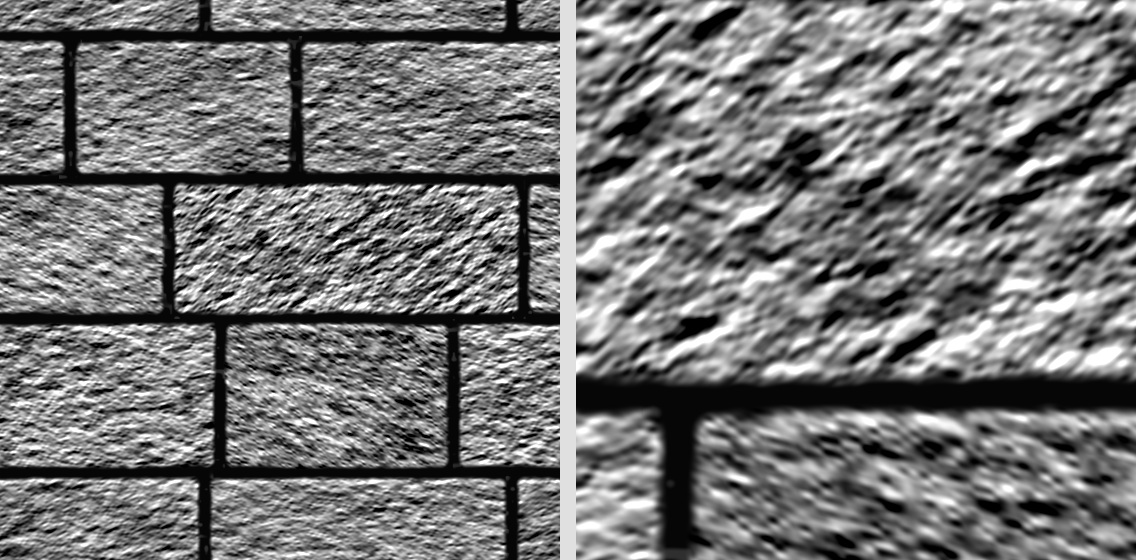
Left: the whole. Right: its middle third, enlarged.
This texture is drawn by a WebGL 2 fragment shader. Its source:

```glsl
#version 300 es
precision highp float;
// Seamless grey stone wall: four uneven courses of two rough-hewn blocks each.

uniform vec2 u_resolution;
out vec4 outColor;

// Courses: bottom edge, height, then the two vertical joints.
const vec4 COURSES[4] = vec4[4](
    vec4(0.935, 0.221, 0.365, 0.914),
    vec4(0.156, 0.275, 0.393, 0.810),
    vec4(0.431, 0.249, 0.301, 0.935),
    vec4(0.680, 0.255, 0.126, 0.530));
// Chisel marks: tilt of inner and outer block, relief of inner and outer block.
const vec4 CHISEL[4] = vec4[4](
    vec4(0.00, 0.25, 0.85, 0.85),
    vec4(-0.45, 0.08, 1.10, 1.05),
    vec4(0.55, -0.30, 1.25, 0.95),
    vec4(0.00, 0.05, 0.82, 0.88));

const vec3 MORTAR_COLOR = vec3(0.025);
const vec3 STONE_COLOR = vec3(0.52);
const float JOINT_HALF = 0.0085;
const float CORNER_RADIUS = 0.014;
const float EDGE_SOFTNESS = 0.007;
const float EDGE_WOBBLE = 0.007;
const vec2 GRAIN_FREQ = vec2(40.0, 76.0);
const vec2 LIGHT_STEP = vec2(-0.001, 0.004);
const float RELIEF_GAIN = 1.9;
const float CAVITY_GAIN = 0.5;
const float BLOTCH_GAIN = 0.26;
const float PIT_DEPTH = 0.24;
const float RIM_GAIN = 0.34;

float hash(vec2 p) {
    vec3 q = fract(p.xyx * 0.1031);
    q += dot(q, q.yzx + 33.33);
    return fract((q.x + q.y) * q.z);
}

float noise(vec2 p) {
    vec2 cell = floor(p), f = fract(p);
    f = f * f * (3.0 - 2.0 * f);
    return mix(mix(hash(cell), hash(cell + vec2(1, 0)), f.x),
               mix(hash(cell + vec2(0, 1)), hash(cell + vec2(1, 1)), f.x), f.y);
}

mat2 rotation(float angle) {
    float c = cos(angle), s = sin(angle);
    return mat2(c, -s, s, c);
}

// Stone surface height: streaky noise in three octaves.
float stoneHeight(vec2 p, mat2 turn, vec2 seed) {
    vec2 q = turn * p * GRAIN_FREQ + seed;
    float height = 0.0, weight = 0.5;
    for (int i = 0; i < 3; i++) {
        height += weight * noise(q);
        q = rotation(0.2) * q * 1.9 + 17.3;
        weight *= 0.6;
    }
    return height;
}

float roundedBox(vec2 p, vec2 halfSize, float radius) {
    vec2 q = abs(p) - halfSize + radius;
    return length(max(q, 0.0)) + min(max(q.x, q.y), 0.0) - radius;
}

void main() {
    vec2 uv = gl_FragCoord.xy / u_resolution;

    // Find the course, wrapping over the top edge.
    int row = 0;
    for (int i = 0; i < 4; i++)
        if (fract(uv.y - COURSES[i].x) < COURSES[i].y) row = i;
    vec4 course = COURSES[row];
    vec4 chisel = CHISEL[row];

    // Find the block and its centred coordinates.
    float innerWidth = course.w - course.z;
    float x = fract(uv.x - course.z);
    bool inner = x < innerWidth;
    vec2 halfSize = 0.5 * vec2(inner ? innerWidth : 1.0 - innerWidth, course.y);
    float centerX = inner ? halfSize.x : innerWidth + halfSize.x;
    vec2 p = vec2(x - centerX, fract(uv.y - course.x) - halfSize.y);
    vec2 seed = 50.0 + 37.0 * vec2(float(row) + 1.0, inner ? 1.0 : 4.0);
    mat2 turn = rotation(inner ? chisel.x : chisel.y);
    float relief = inner ? chisel.z : chisel.w;

    // Worn block outline.
    float wobble = 0.6 * noise(p * 16.0 + seed) + 0.4 * noise(p * 75.0 + seed) - 0.5;
    float dist = roundedBox(p, halfSize - JOINT_HALF, CORNER_RADIUS) + EDGE_WOBBLE * wobble;
    float softness = max(EDGE_SOFTNESS, 1.5 / u_resolution.y);
    float cover = 1.0 - smoothstep(-softness, 0.3 * softness, dist);

    // Rough face lit from above.
    float height = stoneHeight(p, turn, seed);
    float slope = height - stoneHeight(p + LIGHT_STEP, turn, seed);
    float blotch = noise(p * vec2(9.0, 14.0) + seed) - 0.5;
    float pits = smoothstep(0.74, 0.95, noise(turn * p * vec2(26.0, 48.0) + seed + 9.0));
    float shade = relief * (RELIEF_GAIN * slope + CAVITY_GAIN * (height - 0.49) - PIT_DEPTH * pits);
    shade += BLOTCH_GAIN * blotch;

    // Bright chipped rim, strongest along the top.
    float rim = exp(-pow((dist + 0.009) / 0.005, 2.0));
    float top = smoothstep(halfSize.y - 0.028, halfSize.y - 0.012, p.y);
    float chips = noise(p * vec2(30.0, 60.0) + seed + 5.0);
    shade += RIM_GAIN * rim * mix(0.5 * (chips - 0.35), 0.4 + chips, top);

    // Faint crumbs in the joints.
    float crumbs = smoothstep(0.72, 0.95, noise(uv * 95.0)) * step(halfSize.x - 0.02, abs(p.x));
    vec3 mortar = MORTAR_COLOR + 0.16 * crumbs;
    outColor = vec4(clamp(mix(mortar, STONE_COLOR + shade, cover), 0.0, 1.0), 1.0);
}
```
